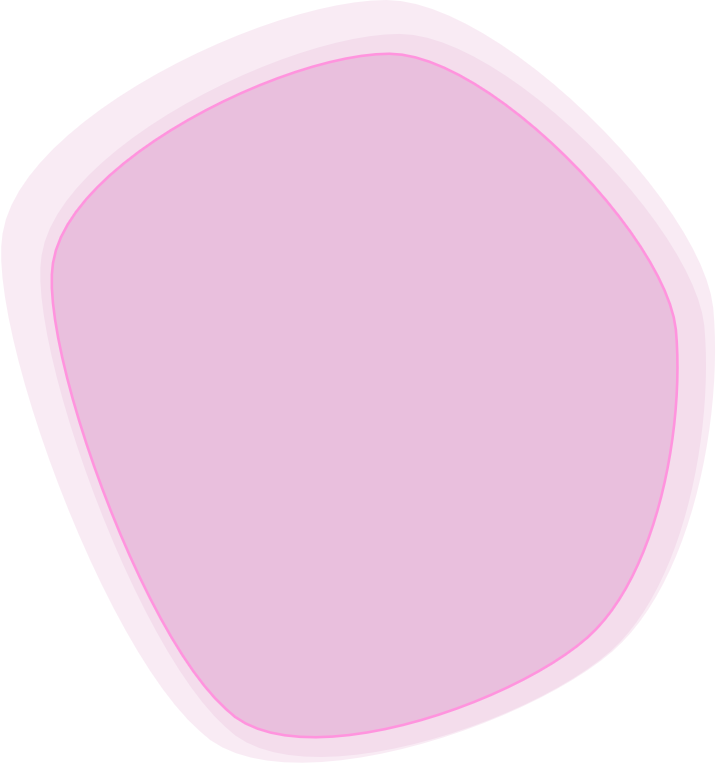
Reproduce this background procedurally as a Shadertoy shader.

```glsl
// Three nested soft pink blobs on white, the innermost with a thin bright rim.
// One closed outline of five cubic curves is sampled into a signed distance;
// each layer reuses it with its own centre and scale. Unit: canvas height.

#define CURVES 5
#define STEPS 24
#define RIM_WIDTH 0.0034
#define PAPER_COLOR vec3(1.0)
#define HALO_COLOR vec3(0.975, 0.922, 0.957)
#define RING_COLOR vec3(0.955, 0.866, 0.926)
#define CORE_COLOR vec3(0.915, 0.749, 0.866)
#define RIM_COLOR vec3(1.0, 0.58, 0.87)

const vec2 CORE_CENTRE = vec2(0.4745, 0.4843);

// Per curve: start node and its two handles; the next node closes it.
const vec2 OUTLINE[15] = vec2[15](
    vec2(0.507, 0.930), vec2(0.635, 0.930), vec2(0.867, 0.693),
    vec2(0.880, 0.571), vec2(0.8915, 0.444), vec2(0.856, 0.251),
    vec2(0.765, 0.170), vec2(0.664, 0.081), vec2(0.382, -0.014),
    vec2(0.294, 0.077), vec2(0.183, 0.1765), vec2(0.051, 0.549),
    vec2(0.069, 0.6575), vec2(0.089, 0.791), vec2(0.3725, 0.930));

vec2 cubicPoint(vec2 a, vec2 b, vec2 c, vec2 d, float t) {
    float s = 1.0 - t;
    return s * s * s * a + 3.0 * s * t * (s * b + t * c) + t * t * t * d;
}

float segmentDistance(vec2 p, vec2 a, vec2 b) {
    vec2 ab = b - a;
    float h = clamp(dot(p - a, ab) / dot(ab, ab), 0.0, 1.0);
    return length(p - a - h * ab);
}

// Signed distance to the outline, negative inside (crossing parity).
float blobDistance(vec2 p) {
    float nearest = 10.0;
    float side = 1.0;
    vec2 from = OUTLINE[0];
    for (int i = 0; i < CURVES; i++) {
        int k = 3 * i;
        vec2 endNode = OUTLINE[(k + 3) % (3 * CURVES)];
        for (int j = 1; j <= STEPS; j++) {
            vec2 to = cubicPoint(OUTLINE[k], OUTLINE[k + 1], OUTLINE[k + 2],
                                 endNode, float(j) / float(STEPS));
            nearest = min(nearest, segmentDistance(p, from, to));
            if ((from.y > p.y) != (to.y > p.y)) {
                float crossX = mix(from.x, to.x, (p.y - from.y) / (to.y - from.y));
                if (p.x < crossX) side = -side;
            }
            from = to;
        }
    }
    return side * nearest;
}

// The same blob moved to a new centre and stretched.
float layerDistance(vec2 p, vec2 centre, vec2 scale) {
    return blobDistance((p - centre) / scale + CORE_CENTRE) * min(scale.x, scale.y);
}

float coverage(float d, float pixel) {
    return clamp(0.5 - d / pixel, 0.0, 1.0);
}

void mainImage(out vec4 fragColor, in vec2 fragCoord) {
    float pixel = 1.0 / iResolution.y;
    vec2 p = fragCoord * pixel;

    float halo = layerDistance(p, vec2(0.466, 0.5026), vec2(1.141, 1.116));
    float ring = layerDistance(p, vec2(0.4856, 0.4843), vec2(1.064, 1.058));
    float core = blobDistance(p);

    // Paint from the outside in, then the rim.
    vec3 color = mix(PAPER_COLOR, HALO_COLOR, coverage(halo, pixel));
    color = mix(color, RING_COLOR, coverage(ring, pixel));
    color = mix(color, CORE_COLOR, coverage(core, pixel));
    color = mix(color, RIM_COLOR, coverage(abs(core) - 0.5 * RIM_WIDTH, pixel));

    fragColor = vec4(color, 1.0);
}
```
